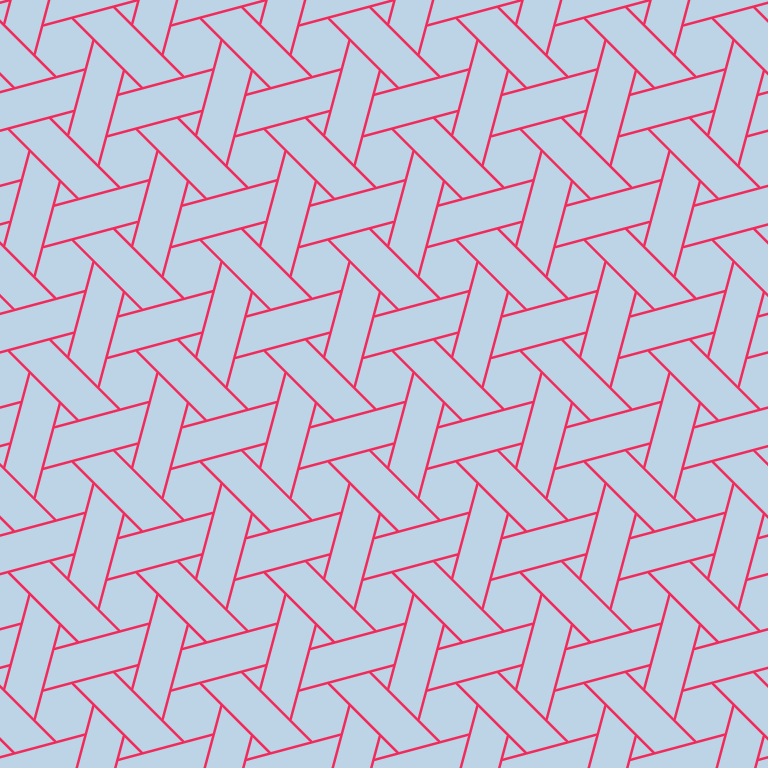
Write a three.js fragment shader that draws this pattern.

```glsl
// Open triaxial weave: outlined slanted bands turn around hexagonal gaps on
// a triangular lattice, six cells across. Each point is folded into its cell,
// then measured against the two long edges of the six bands around it.

varying vec2 vUv;

const float CELLS = 6.0;            // cells across the canvas
const float SQRT3 = 1.7320508;
const float TILT = 0.78539816;      // downward slant of the band right of a cell
const float BAND_HALF = 0.1455;     // half width of a band, in cells
const float LINE_HALF = 0.0098;     // half width of an outline, in cells
const vec3 GROUND = vec3(0.74, 0.83, 0.90);
const vec3 OUTLINE = vec3(0.94, 0.17, 0.36);

mat2 rotation(float angle) {
  float c = cos(angle);
  float s = sin(angle);
  return mat2(c, s, -s, c);
}

// Offset from the nearest point of a unit triangular lattice
vec2 latticeOffset(vec2 p) {
  vec2 period = vec2(1.0, SQRT3);
  vec2 a = mod(p + 0.5 * period, period) - 0.5 * period;
  vec2 b = mod(p, period) - 0.5 * period;
  return dot(a, a) < dot(b, b) ? a : b;
}

// Distance to the level segment at the given height
float levelSegment(vec2 p, float start, float end, float height) {
  return length(vec2(p.x - clamp(p.x, start, end), p.y - height));
}

// Distance to both long edges of a band centred on the origin
float bandEdges(vec2 p, float tilt, float halfWidth) {
  // Each edge runs from a hexagon corner to the far corner of a small triangle
  float hexApothem = 0.5 * sin(tilt) - halfWidth;
  float triInradius = 0.5 / SQRT3 * cos(tilt) - halfWidth;
  float start = -0.5 * cos(tilt) - hexApothem / SQRT3;
  float end = 0.5 / SQRT3 * sin(tilt) + triInradius * SQRT3;
  vec2 q = rotation(tilt) * p;
  return min(levelSegment(q, start, end, -halfWidth),
             levelSegment(-q, start, end, -halfWidth));
}

// Distance to the outlines of the six bands around a cell
float weaveEdges(vec2 p, float tilt, float halfWidth) {
  mat2 sixthTurn = rotation(TILT * 4.0 / 3.0);
  float d = 1.0;
  for (int i = 0; i < 6; i++) {
    d = min(d, bandEdges(p - vec2(0.5, 0.0), tilt, halfWidth));
    p = sixthTurn * p;
  }
  return d;
}

void main() {
  vec2 grid = vUv * CELLS;
  float blur = max(fwidth(grid.x), 0.0001);

  // A cell centre sits midway across, three and a half rows up
  vec2 cell = latticeOffset(grid - vec2(3.0, 1.75 * SQRT3));
  float d = weaveEdges(cell, TILT, BAND_HALF);

  float ink = clamp((LINE_HALF - d) / blur + 0.5, 0.0, 1.0);
  gl_FragColor = vec4(mix(GROUND, OUTLINE, ink), 1.0);
}
```
